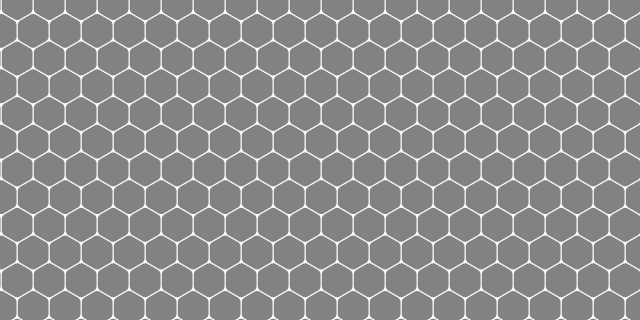
Give the GLSL for this pattern, as a WebGL 2 fragment shader.

```glsl
#version 300 es
precision highp float;
// Honeycomb of grey hexagons with rounded corners, split by thin white lines.
// Each point finds its nearest lattice centre, then a rounded hexagon distance
// separates tile from line. Lengths are in cells: one cell is one tile pitch.

uniform vec2 u_resolution;
out vec4 fragColor;

const float COLUMNS = 20.0;                      // tiles across the canvas
const vec2 FIRST_CENTRE = vec2(0.036, 0.376);    // a tile centre at lower left
const float LINE_WIDTH = 0.039;
const float CORNER_RADIUS = 0.165;
const vec3 TILE_COLOUR = vec3(0.51);
const vec3 LINE_COLOUR = vec3(1.0);

const float SQRT3 = 1.7320508;
const vec2 LATTICE = vec2(1.0, SQRT3);           // two staggered rows per period

// Offset from the nearest centre of two interleaved rectangular lattices.
vec2 hexOffset(vec2 p) {
    vec2 evenRow = p - LATTICE * round(p / LATTICE);
    vec2 q = p - 0.5 * LATTICE;
    vec2 oddRow = q - LATTICE * round(q / LATTICE);
    return dot(evenRow, evenRow) < dot(oddRow, oddRow) ? evenRow : oddRow;
}

// Signed distance to a hexagon with upright sides, negative inside.
float hexDistance(vec2 p, float apothem) {
    vec2 fold = vec2(0.5, -0.5 * SQRT3);
    p = abs(p);
    p -= 2.0 * min(dot(fold, p), 0.0) * fold;
    float halfSide = apothem / SQRT3;
    p -= vec2(apothem, clamp(p.y, -halfSide, halfSide));
    return length(p) * sign(p.x);
}

void main() {
    float pixel = COLUMNS / u_resolution.x;
    vec2 p = gl_FragCoord.xy * pixel - FIRST_CENTRE;

    // Shrink by the corner radius, then grow back to round the corners.
    float apothem = 0.5 - 0.5 * LINE_WIDTH - CORNER_RADIUS;
    float d = hexDistance(hexOffset(p), apothem) - CORNER_RADIUS;

    // One pixel of edge smoothing.
    float line = clamp(d / pixel + 0.5, 0.0, 1.0);
    fragColor = vec4(mix(TILE_COLOUR, LINE_COLOUR, line), 1.0);
}
```
